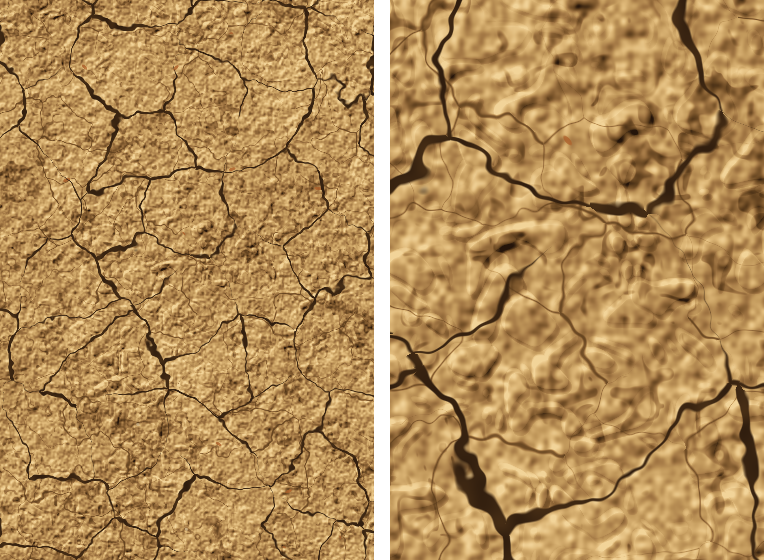
Left: the whole. Right: its middle third, enlarged.
A Shadertoy shader for this texture:

```glsl
// Dry, cracked clay seen from above: a crumbly side-lit height field,
// split by two warped Voronoi networks (wide cracks and hairlines).
// A single tone value is mapped through an earth palette.

const float PLATE_SCALE = 7.3;      // plates per canvas height
const float HAIRLINE_SCALE = 15.0;
const float CRACK_WIDTH = 0.0029;   // half widths
const float HAIRLINE_WIDTH = 0.0013;
const float BASE_TONE = 4.0;        // index into the earth ramp
const float RELIEF = 3.6;
const float GRAIN = 1.7;
const float PIT_DEPTH = 1.5;
const vec2 LIGHT_STEP = vec2(-0.0022, 0.0032);
const float DEBRIS_SCALE = 11.0;
const float DEBRIS_SHARE = 0.22;

const vec3 EARTH[7] = vec3[7](
    vec3(0.14, 0.08, 0.04), vec3(0.36, 0.24, 0.11), vec3(0.50, 0.35, 0.18),
    vec3(0.64, 0.47, 0.27), vec3(0.76, 0.60, 0.36), vec3(0.87, 0.72, 0.47),
    vec3(0.95, 0.83, 0.60));
const vec3 LEAF = vec3(0.68, 0.38, 0.17);
const vec3 PEBBLE = vec3(0.80, 0.70, 0.53);
const vec3 BERRY = vec3(0.78, 0.10, 0.07);

float hash(vec2 p) {
    vec3 q = fract(vec3(p.xyx) * 0.1031);
    q += dot(q, q.yzx + 33.33);
    return fract((q.x + q.y) * q.z);
}

vec2 hash2(vec2 p) { return vec2(hash(p), hash(p + 71.7)); }

float noise(vec2 p) {
    vec2 i = floor(p), f = fract(p);
    f = f * f * (3.0 - 2.0 * f);
    return mix(mix(hash(i), hash(i + vec2(1, 0)), f.x),
               mix(hash(i + vec2(0, 1)), hash(i + vec2(1, 1)), f.x), f.y);
}

vec2 wobble(vec2 p) { return vec2(noise(p), noise(p + 37.3)) - 0.5; }

// Rounded crumbs of random size on a jittered grid
float crumbs(vec2 p) {
    vec2 id = floor(p);
    float height = 0.0;
    for (int y = -1; y <= 1; y++)
    for (int x = -1; x <= 1; x++) {
        vec2 cell = id + vec2(x, y);
        float radius = mix(0.15, 0.65, pow(hash(cell + 9.1), 2.0));
        float d = length(p - cell - hash2(cell)) / radius;
        height = max(height, radius * sqrt(max(0.0, 1.0 - d * d)));
    }
    return height;
}

float soilHeight(vec2 p, float rough) {
    float h = noise(p * 58.0) + 0.6 * noise(p * 121.0 + 5.0)
            + 0.4 * noise(p * 237.0 + 11.0);
    return h + rough * crumbs(p * 48.0 + 2.0 * wobble(p * 40.0));
}

vec2 cellPoint(vec2 id) { return id + 0.5 + 0.85 * (hash2(id) - 0.5); }

// Coverage of a crack network; each border has its own strength
float cracks(vec2 p, float scale, float width, float bias, float aa) {
    vec2 q = p * scale, id = floor(q), nearest = id;
    float best = 9.0;
    for (int y = -1; y <= 1; y++)
    for (int x = -1; x <= 1; x++) {
        vec2 cell = id + vec2(x, y);
        float d = distance(q, cellPoint(cell));
        if (d < best) { best = d; nearest = cell; }
    }
    vec2 a = cellPoint(nearest), border = nearest;
    float edge = 9.0;
    for (int y = -2; y <= 2; y++)
    for (int x = -2; x <= 2; x++) {
        if (x == 0 && y == 0) continue;
        vec2 cell = nearest + vec2(x, y), b = cellPoint(cell);
        float d = dot(0.5 * (a + b) - q, normalize(b - a));
        if (d < edge) { edge = d; border = nearest + cell; }
    }
    float strength = bias + 1.2 * hash(border + 3.7) + 1.5 * (noise(p * 17.0) - 0.5);
    float halfWidth = width * min(strength, 1.2);
    return 1.0 - smoothstep(halfWidth - aa, halfWidth + aa, edge / scale);
}

vec3 earthRamp(float tone) {
    vec3 col = EARTH[0];
    for (int i = 1; i < 7; i++)
        col = mix(col, EARTH[i], clamp(tone - float(i - 1), 0.0, 1.0));
    return col;
}

// Sparse bits of leaf, pebbles and the odd berry
vec3 addDebris(vec3 col, vec2 p, float shade, float aa) {
    vec2 q = p * DEBRIS_SCALE, id = floor(q);
    if (hash(id + 50.0) > DEBRIS_SHARE) return col;
    vec2 d = (q - id - 0.25 - 0.5 * hash2(id + 8.0)) / DEBRIS_SCALE;
    float angle = 6.2832 * hash(id + 15.0), kind = hash(id + 23.0);
    d = mat2(cos(angle), sin(angle), -sin(angle), cos(angle)) * d;
    d.y *= kind < 0.6 ? 2.3 : 1.2;
    float radius = mix(0.003, 0.007, hash(id + 31.0));
    vec3 tint = kind < 0.6 ? LEAF : kind < 0.93 ? PEBBLE : BERRY;
    float mask = 1.0 - smoothstep(radius - aa, radius + aa, length(d));
    return mix(col, tint * (1.0 + 0.12 * shade), 0.8 * mask);
}

void mainImage(out vec4 fragColor, in vec2 fragCoord) {
    vec2 p = fragCoord / iResolution.y + 3.0;
    float aa = max(0.0008, 0.6 / iResolution.y);

    // Side-lit soil, more crumbly in patches
    float rough = smoothstep(0.25, 0.75, noise(p * 4.0 + 20.0));
    rough = mix(0.25, 1.1, rough);
    float shade = soilHeight(p, rough) - soilHeight(p + LIGHT_STEP, rough);
    float tone = BASE_TONE + RELIEF * shade;
    tone += GRAIN * (noise(p * 260.0 + 40.0) - 0.5);
    tone += 1.0 * (noise(p * 6.0) - 0.5) + 0.8 * (noise(p * 25.0) - 0.5);

    // Dark pits gathered in loose clusters
    float pit = noise(p * 62.0 + 3.0 * wobble(p * 90.0));
    float cluster = noise(p * 15.0 + 60.0);
    tone -= PIT_DEPTH * smoothstep(0.62, 0.85, pit + 0.35 * (cluster - 0.5));

    // Jagged crack networks
    vec2 warped = p + 0.050 * wobble(p * 11.0) + 0.015 * wobble(p * 43.0)
                + 0.005 * wobble(p * 125.0);
    float wide = cracks(warped, PLATE_SCALE, CRACK_WIDTH, 0.05, aa);
    float thin = cracks(warped + 7.0, HAIRLINE_SCALE, HAIRLINE_WIDTH, -0.45, aa);
    float rim = cracks(warped, PLATE_SCALE, 0.006, 0.0, 0.004);
    tone += 0.25 * rim;
    tone = mix(tone, 0.9, 0.8 * thin);

    vec3 col = addDebris(earthRamp(tone), p, shade, aa);
    col = mix(col, earthRamp(0.15 + 0.5 * noise(p * 90.0)), wide);
    fragColor = vec4(col, 1.0);
}
```
